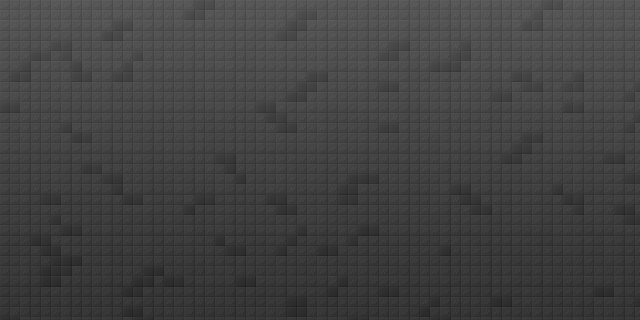
A WebGL 2 fragment shader for this pattern:

```glsl
#version 300 es
precision highp float;
// Charcoal wall of small bevelled square tiles under a soft light from above.
// Each tile carries two faint embossed slanted strokes; short hashed
// staircase runs of tiles are left plain and shaded darker.

#define TILES_ACROSS 62.5
#define BOTTOM_GREY 0.205
#define TOP_GREY 0.335
#define LIGHT_CURVE 1.35
#define GROOVE_WIDTH 0.09
#define GROOVE_DEPTH 0.030
#define RIM_LIGHT 0.020
#define STROKE_RADIUS 0.065
#define STROKE_LIGHT 0.030
#define PLAIN_SHADE 0.038
#define BLOCK 5.0
#define RUN_CHANCE 0.78

uniform vec2 u_resolution;
out vec4 fragColor;

float hash(vec2 p) {
    vec3 q = fract(vec3(p.xyx) * vec3(0.1031, 0.1030, 0.0973));
    q += dot(q, q.yzx + 33.33);
    return fract((q.x + q.y) * q.z);
}

float segmentDistance(vec2 p, vec2 a, vec2 b) {
    vec2 ab = b - a;
    return length(p - a - ab * clamp(dot(p - a, ab) / dot(ab, ab), 0.0, 1.0));
}

// Pair of parallel slanted strokes, in tile units with y down
float strokePair(vec2 p, float aa) {
    float d = 1e3;
    for (int i = 0; i < 2; i++) {
        vec2 foot = vec2(0.30 + 0.26 * float(i), 0.66);
        d = min(d, segmentDistance(p, foot, foot + vec2(0.22, -0.30)));
    }
    return 1.0 - smoothstep(-aa, aa, d - STROKE_RADIUS);
}

// 1 where a tile belongs to a staircase run seeded in a nearby block
float plainTile(vec2 cell) {
    vec2 home = floor(cell / BLOCK);
    float plain = 0.0;
    for (int j = -1; j <= 1; j++) {
        for (int i = -1; i <= 1; i++) {
            vec2 block = home + vec2(i, j) + 40.0;
            if (hash(block) > RUN_CHANCE) continue;
            vec2 jitter = vec2(hash(block + 17.3), hash(block + 51.7));
            vec2 start = (block - 40.0) * BLOCK + floor(jitter * BLOCK);
            float slope = hash(block + 83.1) < 0.6 ? -1.0 : 1.0;
            float rows = 1.0 + floor(hash(block + 29.9) * 3.0);
            float row = cell.y - start.y;
            float column = cell.x - start.x - slope * row;
            float width = 1.0 + step(0.3, hash(block + row + 7.7));
            if (row >= 0.0 && row < rows && column >= 0.0 && column < width)
                plain = 1.0;
        }
    }
    return plain;
}

void main() {
    // Square tiles counted from the upper left corner
    vec2 p = vec2(gl_FragCoord.x, u_resolution.y - gl_FragCoord.y);
    p *= TILES_ACROSS / u_resolution.x;
    float aa = 0.6 * TILES_ACROSS / u_resolution.x;
    vec2 cell = floor(p);
    vec2 f = fract(p);
    float plain = plainTile(cell);

    // Light falling down the wall, with slight variation per tile
    float height = gl_FragCoord.y / u_resolution.y;
    float grey = mix(BOTTOM_GREY, TOP_GREY, pow(height, LIGHT_CURVE));
    grey += 0.008 * (hash(cell + 5.0) - 0.5);

    // Tile face: lighter at the upper left, deeper on plain tiles
    grey += 0.014 * (1.0 - f.x - f.y);
    grey -= plain * PLAIN_SHADE * (0.6 + 0.4 * (f.x + f.y) * 0.5);

    // Embossed strokes: light face over an offset shadow
    float face = strokePair(f, aa);
    float shadow = strokePair(f - vec2(0.07, 0.09), aa) * (1.0 - face);
    grey += (1.0 - plain) * STROKE_LIGHT * (face - 0.8 * shadow);

    // Bevel: dark groove at right and bottom, bright rim at left and top
    vec2 groove = smoothstep(GROOVE_WIDTH + aa, GROOVE_WIDTH - aa, 1.0 - f);
    vec2 rim = smoothstep(GROOVE_WIDTH + aa, GROOVE_WIDTH - aa, f);
    float dark = max(groove.x, groove.y);
    grey += RIM_LIGHT * max(rim.x * 0.7, rim.y) * (1.0 - dark);
    grey -= GROOVE_DEPTH * dark;

    fragColor = vec4(vec3(grey), 1.0);
}
```
